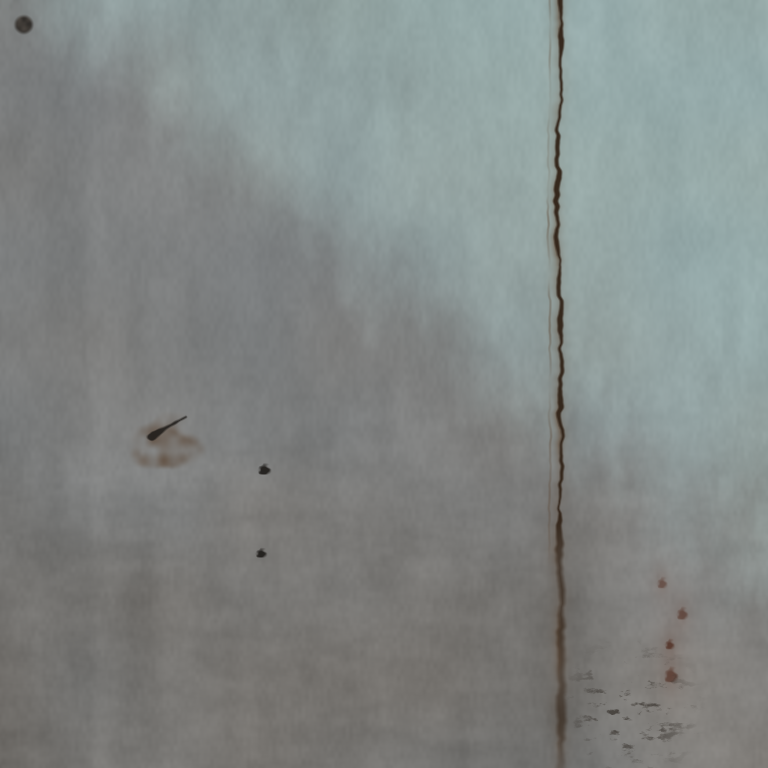
This texture is drawn by a WebGL 2 fragment shader. Its source:

```glsl
#version 300 es
precision highp float;

#define WARM_GREY vec3(0.452, 0.445, 0.433)
#define COOL_GREY vec3(0.490, 0.496, 0.496)
#define PALE_TEAL vec3(0.590, 0.668, 0.664)
#define CRACK_BROWN vec3(0.19, 0.135, 0.09)
#define PIT_BLACK vec3(0.11, 0.10, 0.09)
#define RUST vec3(0.27, 0.12, 0.07)
#define CRACK_X 0.728
#define CRACK_WIDTH 0.0029
#define MOTTLE 0.085
#define GRAIN 0.020
#define RUST_COUNT 4

uniform vec2 u_resolution;
out vec4 fragColor;

float hash(vec2 p) {
    vec3 q = fract(p.xyx * 0.1031);
    q += dot(q, q.yzx + 33.33);
    return fract((q.x + q.y) * q.z);
}

float noise(vec2 p) {
    vec2 cell = floor(p), f = fract(p);
    f = f * f * (3.0 - 2.0 * f);
    float low = mix(hash(cell), hash(cell + vec2(1, 0)), f.x);
    float high = mix(hash(cell + vec2(0, 1)), hash(cell + vec2(1, 1)), f.x);
    return mix(low, high, f.y);
}

float fbm(vec2 p) {
    float sum = 0.0, weight = 0.5;
    for (int i = 0; i < 5; i++) {
        sum += weight * noise(p);
        p = mat2(1.6, 1.2, -1.2, 1.6) * p + 17.3;
        weight *= 0.5;
    }
    return sum;
}

float segmentDistance(vec2 p, vec2 a, vec2 b) {
    vec2 ab = b - a;
    return length(p - a - ab * clamp(dot(p - a, ab) / dot(ab, ab), 0.0, 1.0));
}

// Soft disc with an uneven rim
float blot(vec2 p, float radius, float soft) {
    float rim = radius * (0.5 + 0.9 * noise(p / radius * 1.3 + 40.0));
    return 1.0 - smoothstep(rim - soft, rim + soft, length(p));
}

// Wall tone: grey lower left, pale upper right, brushed and mottled
vec3 concrete(vec2 p) {
    float cloud = fbm(p * vec2(7.0, 5.0)) - 0.48;
    float brushed = fbm(p * vec2(40.0, 16.0) + 9.0) - 0.48;
    float diagonal = p.y + 0.78 * p.x - 1.05 + 0.20 * cloud + 0.08 * brushed;
    float pale = 0.55 * smoothstep(-0.13, 0.11, diagonal) + 0.45 * smoothstep(-0.06, 0.42, diagonal);
    float cool = smoothstep(0.12, 0.66, p.y + 0.3 * cloud);
    vec3 color = mix(mix(WARM_GREY, COOL_GREY, cool), PALE_TEAL, pale);
    color += 0.05 * smoothstep(0.73, 0.84, p.x) * (1.0 - pale);
    color -= 0.025 * (1.0 - smoothstep(0.0, 0.16, p.x));

    // Vertical runs on the left, flat scuffs across the lower wall
    float runs = smoothstep(0.5, 0.85, noise(vec2(p.x * 22.0 + 3.0, p.y * 1.3)));
    color += 0.025 * runs * (1.0 - smoothstep(0.1, 0.4, p.x));
    float scuffs = fbm(p * vec2(18.0, 46.0) + 3.0) - 0.48;
    color += 0.06 * scuffs * (1.0 - smoothstep(0.3, 0.6, p.y));
    color += MOTTLE * (cloud * 0.7 + brushed * 0.6);
    color += vec3(0.012, 0.0, -0.010) * (noise(p * 9.0 + 5.0) - 0.5);
    return color + GRAIN * (noise(p * vec2(210.0, 120.0)) - 0.5);
}

// Vertical joint: ragged dark core in a thin stain, fading downwards
vec3 crack(vec3 color, vec2 p, float aa) {
    float wobble = 0.006 * (noise(vec2(p.y * 9.0, 2.0)) - 0.5)
                 + 0.005 * (noise(vec2(p.y * 48.0, 7.0)) - 0.5)
                 + 0.003 * (noise(vec2(p.y * 130.0, 5.0)) - 0.5);
    float x = p.x - CRACK_X - wobble;
    float upper = smoothstep(0.25, 0.33, p.y);
    float halo = exp(-abs(x + 0.003) / 0.006) * (0.15 + 0.5 * noise(p * vec2(70.0, 28.0)));
    color = mix(color, CRACK_BROWN * 1.9, halo);
    float hairline = 1.0 - smoothstep(0.0, 0.0015 + aa, abs(p.x - CRACK_X + 0.013 - 0.5 * wobble));
    color = mix(color, CRACK_BROWN * 1.8, 0.4 * hairline * upper * noise(vec2(p.y * 28.0, 4.0)));
    float halfWidth = CRACK_WIDTH * (0.4 + 0.9 * noise(vec2(p.y * 38.0, 11.0)));
    halfWidth *= mix(2.0, 1.0, upper);
    float soft = aa + mix(0.003, 0.0007, upper);
    float core = 1.0 - smoothstep(halfWidth - soft, halfWidth + soft, abs(x));
    float strength = mix(0.2 + 0.5 * noise(vec2(p.y * 16.0, 8.0)), 0.95, upper);
    return mix(color, CRACK_BROWN, core * strength);
}

void main() {
    vec2 p = gl_FragCoord.xy / u_resolution;
    float aa = 1.0 / min(u_resolution.x, u_resolution.y);
    vec3 color = crack(concrete(p), p, aa);

    // Two dark pits, one above the other
    for (float k = 0.0; k < 2.0; k++) {
        vec2 d = p - vec2(0.344 - 0.004 * k, 0.388 - 0.109 * k);
        color = mix(color, PIT_BLACK, 0.9 * blot(d * vec2(0.85, 1.1), 0.006 - 0.001 * k, aa + 0.0015));
    }
    // Rust spots of mixed strength, lower right
    for (float k = 0.0; k < float(RUST_COUNT); k++) {
        vec2 d = p - vec2(0.85 + 0.05 * hash(vec2(k, 21.0)), 0.12 + 0.04 * k);
        float size = mix(0.004, 0.009, hash(vec2(k, 31.0)));
        color = mix(color, RUST * 1.5, 0.2 * exp(-length(d * vec2(1.0, 0.5)) / 0.009));
        color = mix(color, RUST, (0.4 + 0.5 * hash(vec2(k, 5.0))) * blot(d, size, aa + 0.002));
    }
    // Thin flecks near the foot of the wall
    float patchArea = 1.0 - smoothstep(0.02, 0.11, length(p - vec2(0.82, 0.075)));
    float fleck = smoothstep(0.57, 0.76, fbm(p * vec2(60.0, 110.0) + 6.0));
    color = mix(color, PIT_BLACK * 2.0, 0.75 * fleck * patchArea);

    // Slanted gouge over a brown smudge
    float gouge = segmentDistance(p, vec2(0.196, 0.432), vec2(0.242, 0.457));
    float taper = mix(0.006, 0.001, smoothstep(0.19, 0.235, p.x)) * (0.4 + 0.9 * noise(p * 140.0));
    float smudge = blot((p - vec2(0.214, 0.42)) * vec2(0.65, 1.0), 0.027, 0.010);
    color = mix(color, CRACK_BROWN * 1.7, smudge * 0.65 * noise(p * 75.0));
    color = mix(color, PIT_BLACK, 0.85 * (1.0 - smoothstep(taper - aa, taper + aa + 0.001, gouge)));

    // Round bolt hole, top left
    float hole = 1.0 - smoothstep(0.008, 0.013 + aa, length(p - vec2(0.031, 0.968)));
    color = mix(color, PIT_BLACK * (1.2 + 1.2 * noise(p * 160.0)), 0.9 * hole);
    fragColor = vec4(clamp(color, 0.0, 1.0), 1.0);
}
```
